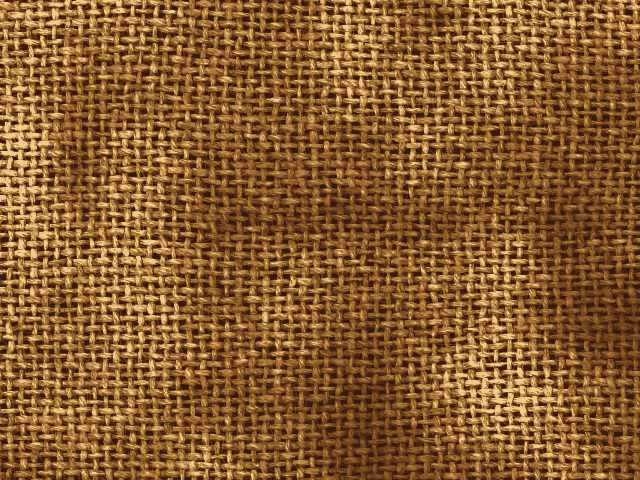
A Shadertoy shader for this texture:

```glsl
const vec2 THREADS = vec2(52.0, 52.0);   // repeats across and down
const float WARP_HALF = 0.27;            // half widths, in repeats
const float WEFT_HALF = 0.35;
const float WOBBLE = 0.30;
const float BEND = 0.7;                  // large-scale cloth distortion
const float FAN = 1.1;                   // rows closing up towards the right
const float FOLD_Y = 0.53;
const float FIBRE_WIDTH = 0.045;
const int FIBRE_LAYERS = 9;
const float PI = 3.14159;

const vec3 GAP = vec3(0.12, 0.06, 0.045);
const vec3 SHADOW = vec3(0.23, 0.11, 0.06);
const vec3 BROWN = vec3(0.38, 0.20, 0.09);
const vec3 JUTE = vec3(0.51, 0.32, 0.13);
const vec3 GOLD = vec3(0.65, 0.45, 0.20);
const vec3 STRAW = vec3(0.78, 0.59, 0.33);
const vec3 CREAM = vec3(0.94, 0.80, 0.54);

float hash(vec2 p) {
    vec3 q = fract(p.xyx * vec3(0.1031, 0.1030, 0.0973));
    q += dot(q, q.yzx + 33.33);
    return fract((q.x + q.y) * q.z);
}

float noise(vec2 p) {
    vec2 i = floor(p), f = fract(p);
    f = f * f * (3.0 - 2.0 * f);
    return mix(mix(hash(i), hash(i + vec2(1, 0)), f.x),
               mix(hash(i + vec2(0, 1)), hash(i + vec2(1, 1)), f.x), f.y);
}

float blob(vec2 uv, vec2 centre, vec2 radius) {
    vec2 d = (uv - centre) / radius;
    return exp(-dot(d, d));
}

// p.x runs across the thread, p.y along it; returns tone, cover, height
vec3 thread(vec2 p, float halfWidth, float phase, float soft, float lit) {
    float id = floor(p.x);
    float seed = id * 7.31 + phase * 411.0;
    float height = cos(PI * (id + p.y - 0.5 + phase));
    float shift = (noise(vec2(seed, p.y * 0.6)) - 0.5) * WOBBLE;
    float slub = mix(0.62, 1.38, noise(vec2(seed + 90.5, p.y * 0.7)));
    float width = halfWidth * slub * (1.0 + 0.08 * height);
    float d = (fract(p.x) - 0.5 - shift) / width;
    float cover = 1.0 - smoothstep(-soft, soft, (abs(d) - 1.0) * width);
    float dome = sqrt(max(0.0, 1.0 - d * d));
    float strand = noise(vec2(d * 2.2 + p.y * 3.2 + seed, p.y * 1.1 - d));
    float grain = noise(vec2(d * 5.0 + p.y * 2.0, p.y * 5.0 + seed));
    float tone = 0.17 + 0.38 * dome + 0.11 * height + 0.12 * d * lit;
    tone += 0.32 * (strand - 0.5) + 0.24 * (grain - 0.5);
    tone += 0.12 * (hash(vec2(seed, floor(p.y))) - 0.5);
    return vec3(tone, cover, height);
}

// Loose hairs, scattered over rotated grids
float fibres(vec2 p, float soft) {
    float hair = 0.0;
    for (int k = 0; k < FIBRE_LAYERS; k++) {
        float layer = float(k), a = layer * 0.9 + 0.35;
        vec2 q = mat2(cos(a), sin(a), -sin(a), cos(a)) * p + layer * 37.7;
        q.y += 1.1 * noise(q * 0.45 + layer * 5.0);
        vec2 cell = floor(q * vec2(0.4, 0.8));
        vec2 f = fract(q * vec2(0.4, 0.8));
        float offset = 0.2 + 0.6 * hash(cell + layer * 11.0);
        float line = abs(f.y - offset - 0.3 * (f.x - 0.5) * (f.x - 0.5)) / 0.8;
        float present = step(0.45, hash(cell + 71.0 + layer));
        float ends = smoothstep(0.0, 0.2, f.x) * smoothstep(1.0, 0.8, f.x);
        float mask = 1.0 - smoothstep(FIBRE_WIDTH - soft * 0.5, FIBRE_WIDTH + soft, line);
        hair = max(hair, mask * present * ends);
    }
    return hair;
}

// Soft folds: bright ridges and dark hollows
float folds(vec2 uv) {
    float light = 0.98 + 0.28 * (noise(uv * vec2(9.0, 6.0) + 4.0) - 0.5);
    light += 0.20 * blob(uv, vec2(0.22, 0.27), vec2(0.10, 0.20));
    light += 0.22 * blob(uv, vec2(0.78, 0.25), vec2(0.07, 0.17));
    light += 0.22 * blob(uv, vec2(0.0, 0.75), vec2(0.09, 0.35));
    light += 0.11 * blob(uv, vec2(0.40, 0.85), vec2(0.35, 0.18));
    light -= 0.22 * blob(uv, vec2(0.62, 0.54), vec2(0.30, 0.06));
    light -= 0.21 * blob(uv, vec2(0.60, 0.10), vec2(0.10, 0.22));
    light -= 0.16 * blob(uv, vec2(0.13, 0.68), vec2(0.03, 0.22));
    light -= 0.20 * blob(uv, vec2(1.0, 0.25), vec2(0.12, 0.35));
    return light;
}

vec3 ramp(float tone) {
    float t = clamp(tone, 0.0, 1.0) * 6.0;
    vec3 c = mix(GAP, SHADOW, clamp(t, 0.0, 1.0));
    c = mix(c, BROWN, clamp(t - 1.0, 0.0, 1.0));
    c = mix(c, JUTE, clamp(t - 2.0, 0.0, 1.0));
    c = mix(c, GOLD, clamp(t - 3.0, 0.0, 1.0));
    c = mix(c, STRAW, clamp(t - 4.0, 0.0, 1.0));
    return mix(c, CREAM, clamp(t - 5.0, 0.0, 1.0));
}

void mainImage(out vec4 fragColor, in vec2 fragCoord) {
    vec2 uv = fragCoord / iResolution.xy;
    vec2 soft = 0.7 * THREADS / iResolution.xy;
    vec2 bend = vec2(noise(uv * 4.0 + 8.0), noise(uv * vec2(5.0, 4.0) + 31.0)) - 0.5;
    vec2 p = uv * THREADS + BEND * bend;
    p.y += FAN * smoothstep(0.2, 1.0, uv.x) * tanh((uv.y - FOLD_Y) * 5.0);

    // Plain weave: the higher thread covers the lower one
    vec3 warp = thread(p, WARP_HALF, 0.0, soft.x, -1.0);
    vec3 weft = thread(p.yx, WEFT_HALF, 1.0, soft.y, 1.0);
    bool warpOver = warp.z > weft.z;
    vec3 over = warpOver ? warp : weft;
    vec3 under = warpOver ? weft : warp;
    float tone = mix(mix(0.04, under.x, under.y), over.x, over.y);

    // Hairs, light and contrast
    float hair = fibres(uv * THREADS.x * vec2(1.0, iResolution.y / iResolution.x), soft.x);
    tone = mix(tone, 0.68, 0.42 * hair);
    tone = max(0.0, (tone * 1.12 + 0.03) * folds(uv));
    tone = 0.11 + 0.25 * tone + 0.85 * tone * tone;
    fragColor = vec4(ramp(tone), 1.0);
}
```
